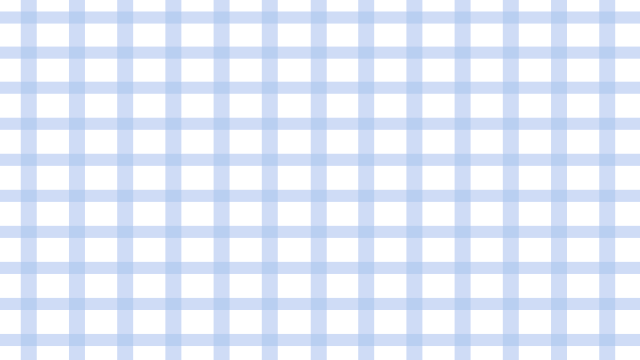
Write a Shadertoy shader that draws this pattern.

```glsl
const vec3 PAPER = vec3(1.0);
const vec3 BAND = vec3(0.812, 0.863, 0.966);
const vec3 CROSSING = vec3(0.725, 0.81, 0.945);

// Lengths are fractions of the canvas height; x = columns, y = rows
const vec2 PERIOD = vec2(0.1339, 0.1001);
const vec2 FIRST_CENTRE = vec2(0.0799, 0.0556);
const vec2 HALF_WIDTH = vec2(0.0222, 0.0168);

// Slight unevenness in the spacing
const float NUDGED_COLUMN = 6.0;
const float COLUMN_NUDGE = 0.0021;
const float LAST_EVEN_ROW = 7.0;
const float ROW_SAG = 0.0026;

// Signed offset of the bands in one cell from their regular centres
vec2 bandDrift(vec2 cell) {
    float columnDrift = COLUMN_NUDGE * (1.0 - step(0.5, abs(cell.x - NUDGED_COLUMN)));
    float rowDrift = -ROW_SAG * max(cell.y - LAST_EVEN_ROW, 0.0);
    return vec2(columnDrift, rowDrift);
}

// Antialiased coverage of the vertical (x) and horizontal (y) bands
vec2 bandCoverage(vec2 p, float pixel) {
    vec2 cell = round((p - FIRST_CENTRE) / PERIOD);
    vec2 centre = FIRST_CENTRE + cell * PERIOD + bandDrift(cell);
    vec2 edgeDistance = abs(p - centre) - HALF_WIDTH;
    return clamp(0.5 - edgeDistance / pixel, 0.0, 1.0);
}

void mainImage(out vec4 fragColor, in vec2 fragCoord) {
    float pixel = 1.0 / iResolution.y;
    vec2 bands = bandCoverage(fragCoord * pixel, pixel);

    // Translucent bands darken where they overlap
    vec3 colour = mix(PAPER, BAND, max(bands.x, bands.y));
    colour = mix(colour, CROSSING, bands.x * bands.y);

    fragColor = vec4(colour, 1.0);
}
```
